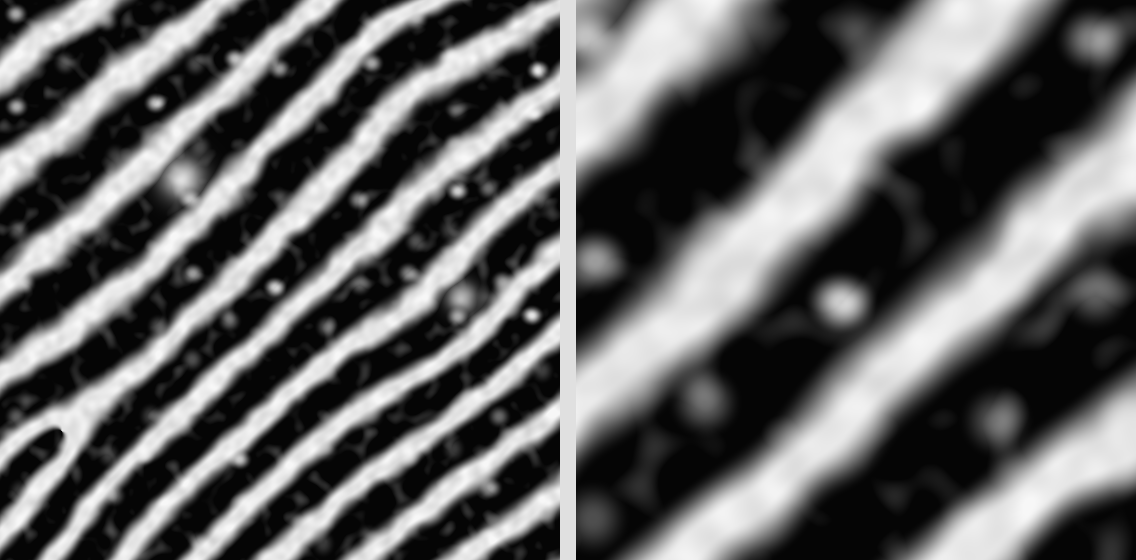
Left: the whole. Right: its middle third, enlarged.
Reproduce this pattern procedurally as a WebGL 1 fragment shader.

```glsl
precision highp float;

// Slanted, softly blurred pale ridges on black, with one fork and two bridges.
// A curved phase field counts the ridges; an angle term adds the extra ridge
// at the fork, and gradient noise roughens edges, mottling and valley specks.

uniform vec2 u_resolution;

vec2 hash2(vec2 p) {
  vec3 q = fract(p.xyx * vec3(0.1031, 0.103, 0.0973));
  q += dot(q, q.yzx + 33.33);
  return fract((q.xx + q.yz) * q.zy);
}

float cornerSlope(vec2 cell, vec2 corner, vec2 f) {
  return dot(hash2(cell + corner) * 2.0 - 1.0, f - corner);
}

float gradientNoise(vec2 p) {
  vec2 i = floor(p), f = fract(p);
  vec2 w = f * f * f * (f * (f * 6.0 - 15.0) + 10.0);
  float low = mix(cornerSlope(i, vec2(0.0, 0.0), f),
                  cornerSlope(i, vec2(1.0, 0.0), f), w.x);
  float high = mix(cornerSlope(i, vec2(0.0, 1.0), f),
                   cornerSlope(i, vec2(1.0, 1.0), f), w.x);
  return mix(low, high, w.y);
}

float bump(vec2 p, vec2 center, float spread) {
  vec2 d = p - center;
  return exp(-dot(d, d) / spread);
}

// Whole numbers lie on ridge centers, counted from the upper left.
float ridgePhase(vec2 p) {
  float phase = 5.58 - 5.55 * p.y + p.x * (8.1 - 3.93 * p.y)
              + p.x * p.x * (2.38 * p.y - 1.78);

  // Local bends
  phase -= 0.45 * bump(p, vec2(0.30, 0.45), 0.10);
  phase += 0.35 * bump(p, vec2(0.70, 0.92), 0.035);
  phase -= 0.36 * bump(p, vec2(0.78, 0.42), 0.025);

  // Fork: one turn around this point gains one ridge
  vec2 fork = p - vec2(0.11, 0.23);
  phase += atan(fork.y, fork.x) / 6.2831853;

  // Uneven edges
  phase += 0.10 * gradientNoise(p * 8.0 + 3.7);
  return phase + 0.10 * gradientNoise(p * 21.0 + 11.3);
}

// Isolated soft dots, at most one in each cell
float scatteredDots(vec2 p) {
  vec2 cell = floor(p * 13.0);
  vec2 center = 0.32 + 0.36 * hash2(cell + 41.0);
  vec2 chance = hash2(cell + 87.0);
  float d = length((fract(p * 13.0) - center) * vec2(1.0, 0.85 + 0.3 * chance.y));
  float dotShape = 1.0 - smoothstep(0.02, 0.30, d);
  return dotShape * step(0.55, chance.x) * mix(0.2, 0.8, chance.y * chance.y);
}

void main() {
  vec2 p = gl_FragCoord.xy / u_resolution;

  // Ridge profile
  float offset = abs(fract(ridgePhase(p) + 0.5) - 0.5);
  offset += 0.05 * gradientNoise(p * 6.0 + 29.0);
  float ridge = 1.0 - smoothstep(0.06, 0.32, offset);

  // Bridges between neighbouring ridges
  ridge = max(ridge, 0.92 * bump(p, vec2(0.325, 0.682), 0.0014));
  ridge = max(ridge, 0.80 * bump(p, vec2(0.825, 0.468), 0.0007));

  // Faint specks in the valleys, mottling on the ridges
  float grain = gradientNoise(p * 33.0 + 5.0);
  float specks = 0.55 * max(grain - 0.08, 0.0) + scatteredDots(p);
  float mottle = 0.14 * gradientNoise(p * 44.0 + 17.0) + 0.05 * grain;

  float tone = 0.02 + 0.89 * ridge + ridge * mottle;
  tone += specks * (1.0 - ridge);
  gl_FragColor = vec4(vec3(clamp(tone, 0.0, 0.97)), 1.0);
}
```
